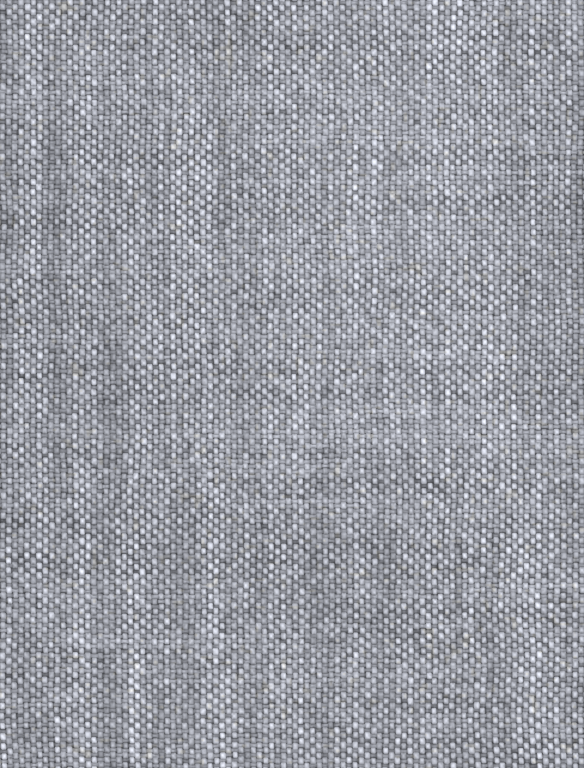
Write a Shadertoy shader that draws this texture.

```glsl
#define THREADS vec2(96.0, 154.0)
#define WARP_SIZE vec2(0.46, 0.70)
#define WEFT_SIZE vec2(0.68, 0.40)
#define WARP_TONE 0.715
#define WEFT_TONE 0.545
#define GAP_TONE 0.37
#define FLOAT_VARIATION 0.11
#define STREAK_VARIATION 0.20
#define FIBRE_VARIATION 0.12
#define WOBBLE 0.40
#define TINT vec3(0.982, 0.998, 1.052)
#define SAMPLES 3

float hash(vec2 p) {
    vec3 q = fract(p.xyx * vec3(0.1031, 0.1030, 0.0973));
    q += dot(q, q.yzx + 33.33);
    return fract((q.x + q.y) * q.z);
}

float noise(vec2 p) {
    vec2 i = floor(p), f = fract(p);
    f = f * f * (3.0 - 2.0 * f);
    return mix(mix(hash(i), hash(i + vec2(1, 0)), f.x),
               mix(hash(i + vec2(0, 1)), hash(i + vec2(1, 1)), f.x), f.y);
}

// Uneven dye along one yarn, with broader bands shared by neighbours
float yarnStreak(float index, float along, float seed) {
    float yarn = noise(vec2(index * 7.0 + seed, along * 4.0));
    float band = noise(vec2(index * 0.23 + seed, along * 1.5));
    return (0.55 * yarn + 0.45 * band - 0.5) * STREAK_VARIATION;
}

// Coverage and tone of one raised float; d is 1 on its rounded outline
vec2 yarnFloat(vec2 p, vec2 size, float tone, float soft) {
    vec2 q = abs(p) / size;
    float d = sqrt(sqrt(dot(q * q * q, q)));
    float cover = 1.0 - smoothstep(1.0 - soft, 1.0 + soft, d);
    return vec2(cover, tone * (1.13 - 0.36 * d * d) + 0.05 * p.y);
}

float weave(vec2 uv, float soft) {
    vec2 p = uv * THREADS;
    p += WOBBLE * (vec2(noise(uv * vec2(9.0, 14.0)),
                        noise(uv * vec2(12.0, 8.0) + 40.0)) - 0.5);
    vec2 cell = floor(p);
    vec2 warp = vec2(0.0), weft = vec2(0.0);

    // Plain weave: warp and weft floats alternate like a checkerboard
    for (int y = -1; y <= 1; y++)
    for (int x = -1; x <= 1; x++) {
        vec2 id = cell + vec2(x, y);
        float rnd = hash(id + 17.0);
        vec2 jitter = 0.14 * (vec2(hash(id + 61.0), hash(id + 93.0)) - 0.5);
        vec2 local = p - id - 0.5 - jitter;
        float vary = (rnd - 0.5) * FLOAT_VARIATION;
        float grow = 0.90 + 0.20 * hash(id + 131.0);
        if (mod(id.x + id.y, 2.0) < 0.5) {
            local.x += 0.06 * local.y;
            float tone = WARP_TONE + vary + yarnStreak(id.x, uv.y, 11.0);
            vec2 f = yarnFloat(local, WARP_SIZE * grow, tone, soft);
            if (f.x > warp.x) warp = f;
        } else {
            float tone = WEFT_TONE + vary + yarnStreak(id.y, uv.x, 71.0);
            vec2 f = yarnFloat(local, WEFT_SIZE * grow, tone, soft);
            if (f.x > weft.x) weft = f;
        }
    }
    float tone = mix(GAP_TONE, weft.y, weft.x);
    tone = mix(tone, warp.y, warp.x);

    // Fine twisted fibres
    return tone + FIBRE_VARIATION * (noise(p * vec2(3.1, 2.3) + 5.0) - 0.5);
}

void mainImage(out vec4 fragColor, in vec2 fragCoord) {
    vec2 uv = fragCoord / iResolution.xy;
    vec2 threadsPerPixel = THREADS / iResolution.xy;
    float soft = clamp(0.5 * max(threadsPerPixel.x, threadsPerPixel.y), 0.06, 0.20);

    // Average several points inside the pixel
    float tone = 0.0;
    for (int j = 0; j < SAMPLES; j++)
    for (int i = 0; i < SAMPLES; i++) {
        vec2 offset = (vec2(i, j) + 0.5) / float(SAMPLES) - 0.5;
        tone += weave((fragCoord + offset) / iResolution.xy, soft);
    }
    tone /= float(SAMPLES * SAMPLES);

    // Restore thread contrast, then add soft uneven light
    tone = 0.60 + (tone - 0.60) * 1.12;
    tone += 0.045 * (noise(uv * vec2(3.0, 4.0) + 7.0) - 0.5);
    tone += 0.012 - 0.08 * dot(uv - 0.5, uv - 0.5);

    // Occasional warm flecks in the cool grey yarn
    float fleck = smoothstep(0.78, 0.95, noise(uv * THREADS * 0.9 + 23.0));
    vec3 colour = tone * mix(TINT, vec3(1.01, 1.0, 0.97), 0.6 * fleck);
    fragColor = vec4(clamp(colour, 0.0, 1.0), 1.0);
}
```
